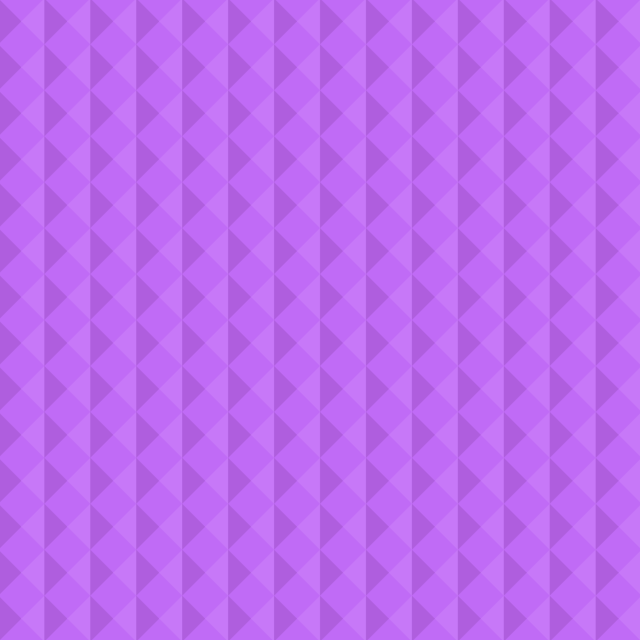
Give the GLSL for this pattern, as a Shadertoy shader.

```glsl
const float REPEATS = 13.93;
const float EDGE_SOFTNESS = 0.0012;

const vec3 MID_FACET = vec3(0.753, 0.420, 0.963);
const vec3 DARK_FACET = vec3(0.685, 0.370, 0.870);
const vec3 LIGHT_FACET = vec3(0.780, 0.470, 0.972);

// Antialiased step centred on zero
float softStep(float signedDistance, float softness) {
    return smoothstep(-softness, softness, signedDistance);
}

// Square pyramid seen from above: dark left, light right, plain top and bottom
vec3 pyramidFacets(vec2 grid, float softness) {
    vec2 local = fract(grid) - 0.5;
    float seamOffset = fract(grid.x + 0.5) - 0.5;

    // Diagonals split the side facets from the top and bottom ones
    float diagonal = (abs(local.x) - abs(local.y)) * 0.7071;
    float sideMask = softStep(diagonal, softness);

    // Neighbouring pyramids meet at the vertical seam
    vec3 sideColor = mix(LIGHT_FACET, DARK_FACET, softStep(seamOffset, softness));
    return mix(MID_FACET, sideColor, sideMask);
}

void mainImage(out vec4 fragColor, in vec2 fragCoord) {
    vec2 centered = (fragCoord - 0.5 * iResolution.xy) / iResolution.y;
    float softness = max(EDGE_SOFTNESS, 0.75 / iResolution.y) * REPEATS;
    fragColor = vec4(pyramidFacets(centered * REPEATS, softness), 1.0);
}
```
